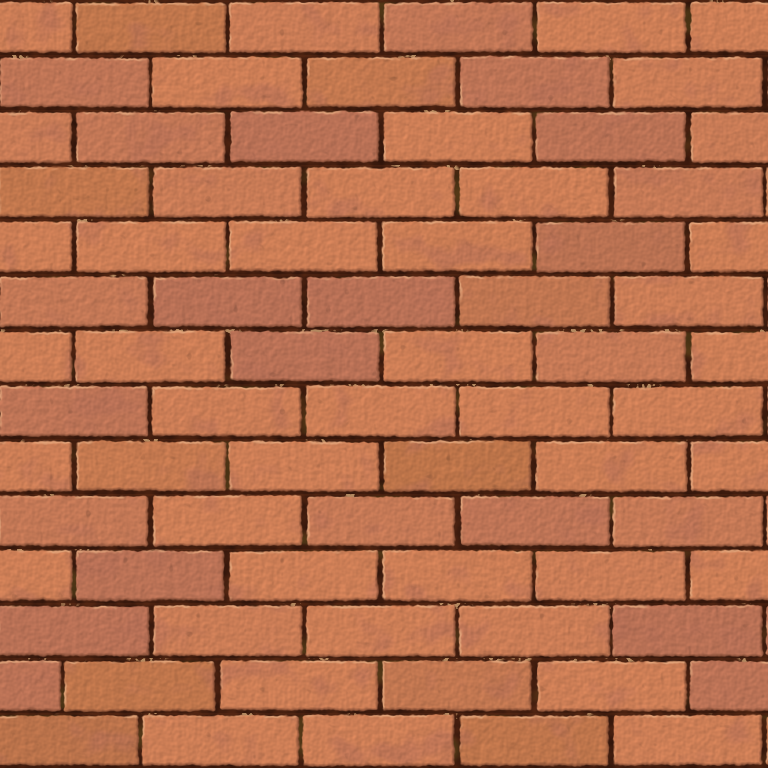
This texture is drawn by a Shadertoy shader. Its source:

```glsl
// Running-bond brick wall: 14 courses of 5 bricks with dark recessed joints.
// Each brick is a ragged rounded box with its own size, tilt and clay tone;
// gradient noise gives embossed grain, pale worn rims, moss and mortar crumbs.

const vec2 GRID = vec2(5.0, 14.0);         // bricks across, courses down
const vec2 LIGHT = vec2(-0.6, 0.8);        // direction towards the light
const vec3 CLAY = vec3(0.800, 0.492, 0.335);
const vec3 ROSY = vec3(0.705, 0.430, 0.335);
const vec3 OCHRE = vec3(0.715, 0.440, 0.270);
const vec3 PALE = vec3(0.910, 0.680, 0.510);
const vec3 BURNT = vec3(0.440, 0.250, 0.170);
const vec3 EARTH = vec3(0.320, 0.145, 0.070);
const vec3 DEEP = vec3(0.190, 0.080, 0.040);
const vec3 MOSS = vec3(0.360, 0.290, 0.110);
const vec3 MORTAR = vec3(0.780, 0.610, 0.430);

vec2 hash2(vec2 p) {
    vec3 a = fract(p.xyx * vec3(0.1031, 0.1030, 0.0973));
    a += dot(a, a.yzx + 33.33);
    return fract((a.xx + a.yz) * a.zy);
}

// Dot product of a random unit gradient at a lattice corner with the offset.
float corner(vec2 cell, vec2 offset, vec2 period) {
    float angle = 6.2832 * hash2(mod(cell, period) + period).x;
    return dot(vec2(cos(angle), sin(angle)), offset);
}

// Gradient noise with freq cells across the canvas, wrapping at its borders.
float noise(vec2 uv, vec2 freq) {
    vec2 p = uv * freq, i = floor(p), f = fract(p);
    vec2 w = f * f * f * (f * (f * 6.0 - 15.0) + 10.0);
    vec2 e = vec2(1.0, 0.0);
    float low = mix(corner(i, f, freq), corner(i + e, f - e, freq), w.x);
    float high = mix(corner(i + e.yx, f - e.yx, freq), corner(i + 1.0, f - 1.0, freq), w.x);
    return mix(low, high, w.y);
}

float grainHeight(vec2 uv) {
    return 0.6 * noise(uv, vec2(105.0)) + 0.4 * noise(uv, vec2(210.0));
}

float roundBox(vec2 p, vec2 halfSize, float radius) {
    vec2 q = abs(p) - halfSize + radius;
    return length(max(q, 0.0)) + min(max(q.x, q.y), 0.0) - radius;
}

// Clay face: tone per brick, soft blotches, faint drag lines and lit grain.
vec3 clayFace(vec2 uv, vec2 id) {
    vec2 tone = hash2(id + 17.0);
    vec3 col = mix(CLAY, ROSY, 0.85 * smoothstep(0.45, 1.0, tone.x));
    col = mix(col, OCHRE, 0.75 * smoothstep(0.75, 1.0, tone.y));
    float blotch = noise(uv, vec2(13.0, 20.0)) + 0.6 * noise(uv, vec2(37.0));
    col = mix(col, ROSY, 0.55 * smoothstep(0.1, 0.6, blotch));
    float drag = noise(uv, vec2(190.0, 24.0));
    float relief = grainHeight(uv) - grainHeight(uv + LIGHT * 0.0028);
    float pits = smoothstep(0.38, 0.6, noise(uv, vec2(83.0)));
    return col * (1.0 + 0.17 * relief + 0.05 * drag - 0.10 * pits);
}

// Recessed joint: shadowed under the upper course, mossy between brick ends.
vec3 jointColor(vec2 uv, vec2 f) {
    float patchy = noise(uv, vec2(45.0)) + 0.5 * noise(uv, vec2(120.0));
    float lower = smoothstep(0.94, 0.98, f.y);
    vec3 col = mix(DEEP, EARTH, clamp(0.4 + 0.8 * patchy + 0.35 * lower, 0.0, 1.0));
    float upright = smoothstep(0.04, 0.12, f.y) * smoothstep(0.99, 0.92, f.y);
    float moss = smoothstep(0.05, 0.4, noise(uv, vec2(19.0)));
    return mix(col, MOSS, 0.55 * upright * moss);
}

void mainImage(out vec4 fragColor, in vec2 fragCoord) {
    vec2 uv = fragCoord / iResolution.xy;
    float px = 1.0 / iResolution.y;

    // Running bond; the two lowest courses drift left near the left border.
    vec2 g = uv * GRID;
    float course = floor(g.y);
    g.x += 0.02 + 0.5 * mod(course, 2.0);
    g.x += 0.07 * step(course, 1.5) * (1.0 - smoothstep(0.22, 0.48, uv.x));
    vec2 f = fract(g);
    vec2 id = vec2(mod(floor(g.x), GRID.x), course);

    // Uneven insets on the four sides give each brick its size and place.
    vec2 lowInset = mix(vec2(0.007, 0.033), vec2(0.022, 0.058), hash2(id + 3.0));
    vec2 highInset = mix(vec2(0.007, 0.033), vec2(0.022, 0.058), hash2(id + 41.0));
    vec2 halfSize = 0.5 * (1.0 - lowInset - highInset) / GRID;
    vec2 q = (f - 0.5 * (1.0 + lowInset - highInset)) / GRID;
    q.y += 0.012 * (hash2(id + 71.0).x - 0.5) * q.x;

    // Ragged outline
    float ragged = 0.0019 * noise(uv, vec2(62.0)) + 0.0015 * noise(uv, vec2(170.0));
    float d = roundBox(q, halfSize, 0.003) + ragged;

    // Worn pale rim on the lit sides, burnt rim on the shaded sides
    vec2 toHigh = halfSize - q, toLow = halfSize + q;
    float wear = smoothstep(-0.25, 0.35, noise(uv, vec2(27.0)) + 0.5 * noise(uv, vec2(90.0)));
    float litRim = smoothstep(0.0042, 0.0012, min(toHigh.y, toLow.x) - ragged);
    float darkRim = smoothstep(0.0045, 0.0, min(toLow.y, toHigh.x) - ragged);
    vec3 brick = clayFace(uv, id);
    brick = mix(brick, PALE, 0.75 * litRim * wear);
    brick = mix(brick, BURNT, 0.65 * darkRim);

    // Mortar crumbs cling to some upper brick edges
    float crumbs = smoothstep(0.22, 0.38, noise(uv, vec2(23.0, 31.0)));
    crumbs *= smoothstep(0.0, 0.2, noise(uv, vec2(140.0))) * step(0.9, f.y);
    vec3 joint = mix(jointColor(uv, f), MORTAR, 0.85 * crumbs);

    vec3 col = mix(brick, joint, smoothstep(-px, px, d));
    fragColor = vec4(clamp(col, 0.0, 1.0), 1.0);
}
```
